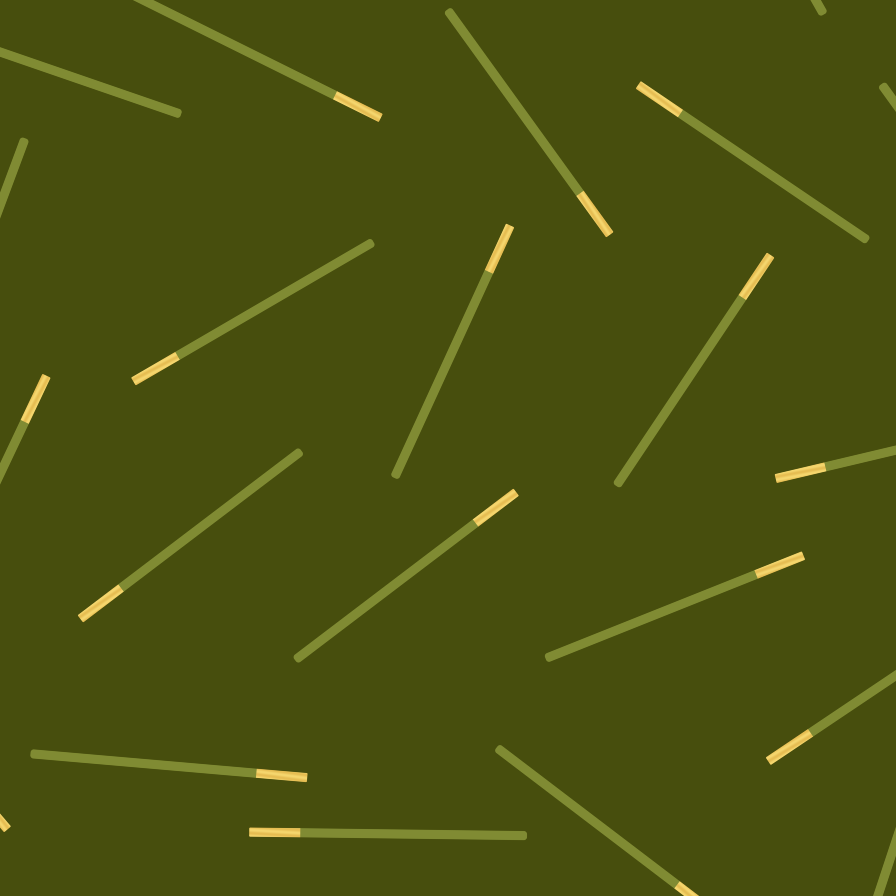
A WebGL 2 fragment shader for this pattern:

```glsl
#version 300 es
precision highp float;

// Scattered thin green sticks with yellow tips on a dark olive ground.
// Sticks sit on a jittered, slightly turned grid: even cells take a random
// angle, odd cells pick the angle that keeps them clearest of neighbours.

uniform vec2 u_resolution;
out vec4 fragColor;

const float PI = 3.14159;
const float CELL = 0.265;
const float HALF_LENGTH = 0.155;
const float HALF_WIDTH = 0.0051;

float hash(vec2 p) {
    return fract(sin(dot(p, vec2(127.1, 311.7))) * 43758.5453);
}

vec2 direction(float angle) {
    return vec2(cos(angle), sin(angle));
}

vec2 stickCentre(vec2 cell) {
    vec2 jitter = vec2(hash(cell + 3.7), hash(cell + 19.3)) - 0.5;
    return (cell + 0.5 + 0.22 * jitter) * CELL;
}

float segmentDistance(vec2 p, vec2 centre, vec2 dir) {
    vec2 q = p - centre;
    return length(q - dir * clamp(dot(q, dir), -HALF_LENGTH, HALF_LENGTH));
}

// Smallest gap between a stick and its four even neighbours
float clearance(vec2 cell, vec2 centre, vec2 dir) {
    float gap = 1.0;
    for (int k = 0; k < 4; k++) {
        vec2 other = cell + round(direction(float(k) * PI * 0.5));
        vec2 otherCentre = stickCentre(other);
        vec2 otherDir = direction(2.0 * PI * hash(other));
        for (int i = -3; i <= 3; i++) {
            vec2 samplePoint = centre + dir * HALF_LENGTH * float(i) / 3.0;
            gap = min(gap, segmentDistance(samplePoint, otherCentre, otherDir));
        }
    }
    return gap;
}

vec2 stickDirection(vec2 cell, vec2 centre) {
    float start = 2.0 * PI * hash(cell);
    vec2 best = direction(start);
    if (mod(cell.x + cell.y, 2.0) < 0.5) return best;
    float widest = -1.0;
    for (int i = 0; i < 8; i++) {
        vec2 dir = direction(start + float(i) * PI / 8.0);
        float gap = clearance(cell, centre, dir);
        if (gap > widest) {
            widest = gap;
            best = dir;
        }
    }
    return best;
}

float roundedBox(vec2 p, vec2 halfSize, float radius) {
    vec2 d = abs(p) - halfSize + radius;
    return length(max(d, 0.0)) + min(max(d.x, d.y), 0.0) - radius;
}

// Paints one stick; q.x runs along it towards the tip
vec3 paintStick(vec3 ground, vec2 q, float id, float pixel) {
    float radius = q.x > 0.0 ? 0.0012 : 0.0036;
    float d = roundedBox(q, vec2(HALF_LENGTH, HALF_WIDTH), radius);
    float cover = smoothstep(0.6, -0.6, d / pixel);
    float tip = smoothstep(-0.6, 0.6, (q.x - HALF_LENGTH + 0.057) / pixel);

    float streak = 0.5 + 0.5 * sin(q.y * 900.0 + q.x * 45.0 + id * 40.0);
    vec3 tipColor = mix(vec3(0.90, 0.74, 0.32), vec3(0.96, 0.84, 0.43), streak);
    vec3 bodyColor = vec3(0.50, 0.545, 0.20);

    // A few bodies fade into the ground, leaving a faint dashed outline
    if (id > 0.92) {
        float outline = smoothstep(0.0014, 0.0, abs(d));
        float dash = smoothstep(-0.3, 0.3, sin(q.x * 800.0));
        bodyColor = mix(ground, bodyColor, 0.3 * outline * dash);
    }
    return mix(ground, mix(bodyColor, tipColor, tip), cover);
}

void main() {
    float pixel = 1.0 / u_resolution.y;
    vec2 uv = gl_FragCoord.xy * pixel;
    vec2 axis = direction(0.16);
    vec2 p = mat2(axis.x, axis.y, -axis.y, axis.x) * uv + 2.1;
    vec3 color = vec3(0.28, 0.306, 0.05);

    for (int y = -1; y <= 1; y++) {
        for (int x = -1; x <= 1; x++) {
            vec2 cell = floor(p / CELL) + vec2(x, y);
            vec2 centre = stickCentre(cell);
            vec2 q = p - centre;
            if (length(q) > HALF_LENGTH + 0.01) continue;
            vec2 dir = stickDirection(cell, centre);
            vec2 local = vec2(dot(q, dir), dot(q, vec2(-dir.y, dir.x)));
            color = paintStick(color, local, hash(cell + 41.9), pixel);
        }
    }
    fragColor = vec4(color, 1.0);
}
```
